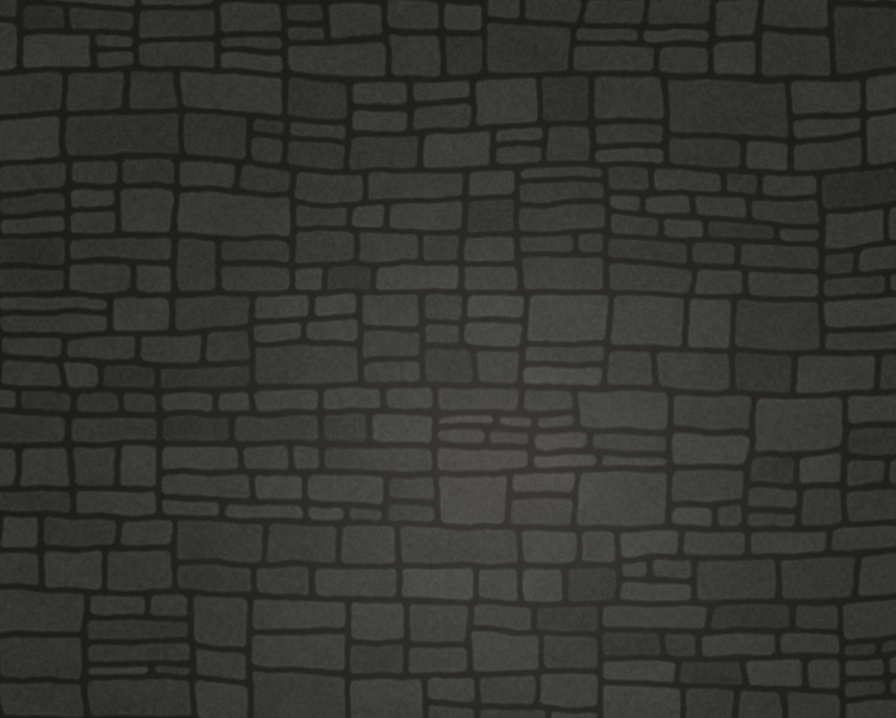
This texture is drawn by a Shadertoy shader. Its source:

```glsl
// Dark dry-stone wall of irregular coursed blocks, lit by a soft glow below the centre.

const vec2  BLOCK_GROUP  = vec2(0.34, 0.150);  // size of a group before it is cut into stones
const vec2  WIDTH_LIMIT  = vec2(0.105, 0.175); // stones wider than this get cut
const vec2  HEIGHT_LIMIT = vec2(0.062, 0.092); // stones taller than this get cut
const float THIN_CHANCE  = 0.13;               // extra cuts that leave thin slabs
const float CORNER       = 0.011;
const vec2  JOINT        = vec2(0.0016, 0.0072); // gap distance, from mortar to stone
const vec3  STONE        = vec3(0.196, 0.195, 0.191);
const vec3  MORTAR       = vec3(0.112, 0.109, 0.104);
const vec3  GLOW         = vec3(0.108, 0.105, 0.101);
const vec2  GLOW_CENTRE  = vec2(0.56, 0.35);   // fraction of the canvas
const float GLOW_FALLOFF = 7.0;
const float TONE_SPREAD  = 0.030;
const float GRAIN        = 0.050;

float hash(vec2 p) {
    vec3 q = fract(vec3(p.xyx) * 0.1031);
    q += dot(q, q.yzx + 33.33);
    return fract((q.x + q.y) * q.z);
}

float noise(vec2 p) {
    vec2 i = floor(p), f = fract(p);
    f = f * f * (3.0 - 2.0 * f);
    return mix(mix(hash(i), hash(i + vec2(1, 0)), f.x),
               mix(hash(i + vec2(0, 1)), hash(i + vec2(1, 1)), f.x), f.y);
}

vec2 noise2(vec2 p) {
    return vec2(noise(p), noise(p + 57.3)) - 0.5;
}

// Irregularly spaced line number i
float jitteredLine(float i, float seed) {
    return i + 0.36 * (hash(vec2(i, seed)) - 0.5);
}

// Index of the irregular interval that holds x
float intervalOf(float x, float seed) {
    float i = floor(x);
    if (x < jitteredLine(i, seed)) return i - 1.0;
    if (x >= jitteredLine(i + 1.0, seed)) return i + 1.0;
    return i;
}

// Returns the rounded distance to the stone's edge and the stone's random id
vec2 stoneAt(vec2 p) {
    float course = intervalOf(p.y / BLOCK_GROUP.y, 7.0);
    float seed = course * 3.7 + 41.0;
    float shift = hash(vec2(course, 19.0));
    float group = intervalOf(p.x / BLOCK_GROUP.x + shift, seed);
    vec2 lo = BLOCK_GROUP * vec2(jitteredLine(group, seed) - shift, jitteredLine(course, 7.0));
    vec2 hi = BLOCK_GROUP * vec2(jitteredLine(group + 1.0, seed) - shift, jitteredLine(course + 1.0, 7.0));
    vec2 lowGap = p - lo, highGap = hi - p;
    float id = hash(vec2(group + 11.0, course + 23.0));

    // Cut the group again and again with slightly slanted lines
    for (int level = 0; level < 7; level++) {
        vec2 size = hi - lo, centre = 0.5 * (lo + hi);
        float key = id * 91.7 + float(level) * 5.3;
        float limit = hash(vec2(key, 1.0));
        float choice = hash(vec2(key, 2.0));
        float place = mix(0.36, 0.64, hash(vec2(key, 3.0)));
        float slant = hash(vec2(key, 4.0)) - 0.5;
        bool wide = size.x > mix(WIDTH_LIMIT.x, WIDTH_LIMIT.y, limit) && size.x > 1.15 * size.y;
        bool tall = size.y > mix(HEIGHT_LIMIT.x, HEIGHT_LIMIT.y, limit);
        bool thin = size.y > 0.050 && choice < THIN_CHANCE;
        if (!wide && !tall && !thin) break;

        bool level_cut = thin || (tall && (choice < 0.65 || !wide));
        float side;
        if (level_cut) {
            float cut = mix(lo.y, hi.y, place);
            side = p.y - cut - 0.09 * slant * (p.x - centre.x);
            if (side > 0.0) { lo.y = cut; lowGap.y = side; }
            else { hi.y = cut; highGap.y = -side; }
        } else {
            float cut = mix(lo.x, hi.x, place);
            side = p.x - cut - 0.16 * slant * (p.y - centre.y);
            if (side > 0.0) { lo.x = cut; lowGap.x = side; }
            else { hi.x = cut; highGap.x = -side; }
        }
        id = hash(vec2(key + 3.1, side > 0.0 ? 8.0 : 29.0));
    }
    vec2 gap = min(lowGap, highGap);
    return vec2(CORNER - length(max(CORNER - gap, 0.0)), id);
}

void mainImage(out vec4 fragColor, in vec2 fragCoord) {
    vec2 p = fragCoord / iResolution.y;
    float aspect = iResolution.x / iResolution.y;

    // Sagging courses and hand-cut edges
    vec2 warped = p + 3.0;
    warped += noise2(p * 3.3 + 5.0) * vec2(0.014, 0.034);
    warped += noise2(p * 26.0 + 9.0) * 0.0055;
    warped += noise2(p * 85.0 + 31.0) * 0.0016;
    vec2 stone = stoneAt(warped);
    float cover = smoothstep(JOINT.x, JOINT.y, stone.x);

    // Tone of each stone, with a few darker ones, and a faint worn rim
    float tone = TONE_SPREAD * (hash(vec2(stone.y * 77.0, 6.0)) - 0.5);
    tone -= 0.022 * step(0.84, hash(vec2(stone.y * 63.0, 12.0)));
    tone += 0.014 * (noise(p * 22.0 + 40.0) - 0.5);
    tone += 0.008 * (1.0 - smoothstep(0.006, CORNER, stone.x));

    // Fine mottled grain
    float grain = 0.65 * noise(p * 330.0) + 0.35 * noise(p * 150.0 + 17.0) - 0.5;

    vec2 toGlow = p - GLOW_CENTRE * vec2(aspect, 1.0);
    float glow = exp(-GLOW_FALLOFF * dot(toGlow, toGlow));
    vec3 colour = mix(MORTAR, STONE + tone, cover);
    colour += GRAIN * grain * mix(0.35, 1.0, cover) + GLOW * glow;
    fragColor = vec4(colour, 1.0);
}
```
